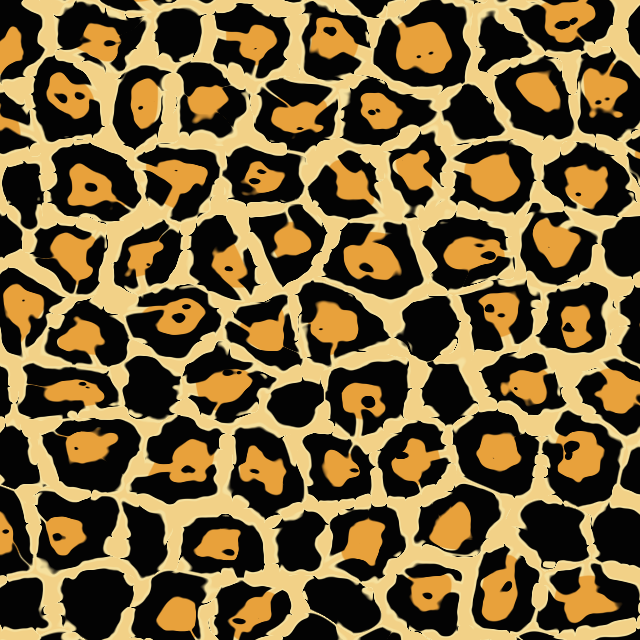
Write a WebGL 2 fragment shader that draws this pattern.

```glsl
#version 300 es
precision highp float;
// Leopard print: black rosettes with amber cores on a cream coat.
// A weighted Voronoi diagram of staggered sites spaces the spots; each one is
// a noisy inset of its cell, hollowed, cut into petals and given inner dots.

#define CELLS vec2(8.0, 9.0)   // spots across and up the canvas
#define JITTER 0.46            // scatter of the sites
#define SOLID_SHARE 0.17       // share of small solid spots
#define SOLID_WEIGHT 0.24      // how far solid spots shrink their cells
#define GAP vec2(0.062, 0.115) // range of the coat margin around a spot
#define HOLE 0.205             // mean radius of the amber core
#define CORE_INSET 0.095       // how far amber stops short of the outline
#define WOBBLE 0.15            // unevenness of the outlines
#define SPIKE 0.06             // length of the pointed tips
#define HALO 0.022             // width of the pale rim

uniform vec2 u_resolution;
out vec4 fragColor;

const vec3 COAT = vec3(0.95, 0.82, 0.53);
const vec3 PALE = vec3(0.96, 0.88, 0.62);
const vec3 AMBER = vec3(0.91, 0.63, 0.23);
const vec3 BLACK = vec3(0.01);
const float TAU = 6.2831853;

vec2 hash2(vec2 p) {
  vec3 h = fract(p.xyx * vec3(0.1031, 0.1030, 0.0973));
  h += dot(h, h.yzx + 33.33);
  return fract((h.xx + h.yz) * h.zy);
}

float noise(vec2 p) {
  vec2 i = floor(p), f = fract(p);
  f = f * f * f * (f * (f * 6.0 - 15.0) + 10.0);
  float low = mix(hash2(i).x, hash2(i + vec2(1, 0)).x, f.x);
  float high = mix(hash2(i + vec2(0, 1)).x, hash2(i + vec2(1, 1)).x, f.x);
  return mix(low, high, f.y);
}

float smoothMax(float a, float b, float k) {
  float h = max(k - abs(a - b), 0.0) / k;
  return max(a, b) + 0.25 * h * h * k;
}

bool isSolid(vec2 id) { return hash2(id + 71.0).x < SOLID_SHARE; }

// Site position in xy, weighted squared distance from p in z
vec3 siteAt(vec2 id, vec2 p) {
  vec2 s = id + 0.5 + JITTER * (hash2(id + 19.0) - 0.5);
  s.x += 0.5 * mod(id.y, 2.0) - 0.25;
  return vec3(s, dot(p - s, p - s) + (isSolid(id) ? SOLID_WEIGHT : 0.0));
}

// Finds the owning cell and the rounded distance to its border
float cellBorder(vec2 p, out vec2 owner, out vec2 centre) {
  vec2 base = floor(p);
  vec3 best = vec3(0.0, 0.0, 1e3);
  for (int k = 0; k < 25; k++) {
    vec2 id = base + vec2(k % 5 - 2, k / 5 - 2);
    vec3 s = siteAt(id, p);
    if (s.z < best.z) { best = s; owner = id; }
  }
  float sum = 1e-9;
  for (int k = 0; k < 25; k++) {
    vec2 id = base + vec2(k % 5 - 2, k / 5 - 2);
    if (id == owner) continue;
    vec3 s = siteAt(id, p);
    sum += exp(-18.0 * (s.z - best.z) / (2.0 * distance(s.xy, best.xy)));
  }
  centre = best.xy;
  return -log(sum) / 18.0;
}

// Signed distances to the black marking (x) and the amber beneath it (y)
vec2 rosette(vec2 p) {
  vec2 id, centre;
  float border = cellBorder(p, id, centre);
  vec2 q = p - centre;
  float coarse = noise(p * 4.2 + 37.0) - 0.5;
  float fine = noise(p * 9.0 + 91.0) - 0.5;
  float ridge = 1.0 - abs(2.0 * noise(p * 4.6 + 150.0) - 1.0);

  float depth = border - mix(GAP.x, GAP.y, hash2(id + 5.0).y);
  float outline = -depth + WOBBLE * coarse + 0.04 * fine - SPIKE * pow(ridge, 8.0);
  outline = max(outline, 0.02 - border);
  if (isSolid(id)) return vec2(outline - 0.02, 1.0);

  // Hollow centre, half round and half following the outline
  float hole = 0.5 * (length(q) - HOLE) + 0.5 * (0.34 - HOLE - depth);
  hole += 0.17 * (noise(p * 5.0 + 210.0) - 0.5) + 0.04 * fine;
  float marking = smoothMax(outline, -hole, 0.03);

  // Radial cuts part the ring into petals
  for (int k = 0; k < 3; k++) {
    vec2 h = hash2(id + 103.0 + 17.0 * float(k));
    float angle = TAU * (float(k) + 0.8 * h.x) / 3.0;
    vec2 axis = vec2(cos(angle), sin(angle));
    vec2 v = vec2(dot(q, axis), axis.x * q.y - axis.y * q.x);
    float cut = length(vec2(min(v.x, 0.0), v.y + 0.12 * coarse)) - mix(-0.13, 0.10, h.y);
    marking = smoothMax(marking, -cut, 0.05);
  }

  // Small dark dots inside the core
  for (int k = 0; k < 2; k++) {
    vec2 h = hash2(id + 211.0 + 29.0 * float(k));
    vec2 v = q - 0.11 * vec2(cos(TAU * h.x), sin(TAU * h.x));
    float dots = length(v * vec2(0.9, 1.3)) - mix(-0.06, 0.085, h.y) + 0.09 * fine;
    marking = min(marking, dots);
  }
  return vec2(marking, CORE_INSET - depth);
}

void main() {
  vec2 p = gl_FragCoord.xy / u_resolution.y * CELLS + 12.0;
  p += 0.16 * (vec2(noise(p * 1.7), noise(p * 1.7 + 60.0)) - 0.5);
  float aa = 0.9 * CELLS.y / u_resolution.y;
  vec2 d = rosette(p);
  vec3 color = mix(PALE, COAT, smoothstep(HALO, 2.0 * HALO, d.x));
  color = mix(AMBER, color, smoothstep(-aa, aa, d.y));
  color = mix(BLACK, color, smoothstep(-aa, aa, d.x));
  fragColor = vec4(color, 1.0);
}
```
